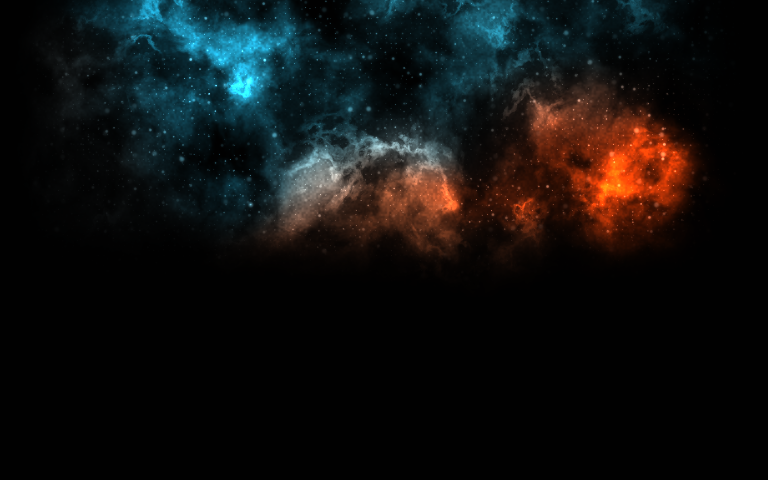
This background is drawn by a Shadertoy shader. Its source:

```glsl
const vec3 CYAN = vec3(0.08, 0.46, 0.58);
const vec3 TEAL = vec3(0.055, 0.20, 0.24);
const vec3 SILVER = vec3(0.25, 0.29, 0.30);
const vec3 BROWN = vec3(0.36, 0.17, 0.09);
const vec3 ORANGE = vec3(0.82, 0.22, 0.02);
const vec3 ROSE = vec3(0.32, 0.17, 0.11);
const float CLOUD_SCALE = 6.0;
const float WARP = 0.045;
const float FADE_LOW = 0.38;
const float FADE_HIGH = 0.60;
const int STAR_LAYERS = 4;

float hash(vec2 p) {
    vec3 q = fract(vec3(p.xyx) * 0.1031);
    q += dot(q, q.yzx + 33.33);
    return fract((q.x + q.y) * q.z);
}

float noise(vec2 p) {
    vec2 i = floor(p), f = fract(p);
    f = f * f * (3.0 - 2.0 * f);
    return mix(mix(hash(i), hash(i + vec2(1, 0)), f.x),
               mix(hash(i + vec2(0, 1)), hash(i + vec2(1, 1)), f.x), f.y);
}

float fbm(vec2 p) {
    float sum = 0.0, weight = 0.5;
    for (int i = 0; i < 6; i++) {
        sum += weight * noise(p);
        p = mat2(1.6, 1.2, -1.2, 1.6) * p + 7.3;
        weight *= 0.53;
    }
    return sum;
}

// Soft elliptical light
float glow(vec2 p, vec2 center, vec2 radius) {
    vec2 d = (p - center) / radius;
    return exp(-dot(d, d));
}

vec3 coolLight(vec2 p) {
    vec3 c = CYAN * 0.85 * glow(p, vec2(0.43, 0.79), vec2(0.13, 0.13));
    c += CYAN * 0.65 * glow(p, vec2(0.55, 0.93), vec2(0.13, 0.09));
    c += CYAN * 0.40 * glow(p, vec2(0.34, 0.97), vec2(0.13, 0.10));
    c += CYAN * 0.60 * glow(p, vec2(0.51, 0.63), vec2(0.08, 0.07));
    c += TEAL * 1.00 * glow(p, vec2(0.72, 0.88), vec2(0.30, 0.22));
    c += TEAL * 0.80 * glow(p, vec2(1.14, 0.95), vec2(0.34, 0.15));
    c += SILVER * 0.65 * glow(p, vec2(0.15, 0.86), vec2(0.10, 0.07));
    c += SILVER * 0.25 * glow(p, vec2(0.22, 0.70), vec2(0.17, 0.14));
    c += SILVER * 0.85 * glow(p, vec2(0.83, 0.69), vec2(0.08, 0.055));
    return c + SILVER * 0.55 * glow(p, vec2(0.65, 0.62), vec2(0.09, 0.08));
}

vec3 warmLight(vec2 p) {
    vec3 c = BROWN * 0.95 * glow(p, vec2(0.77, 0.55), vec2(0.16, 0.08));
    c += BROWN * 0.45 * glow(p, vec2(0.92, 0.53), vec2(0.30, 0.12));
    c += ORANGE * 0.95 * glow(p, vec2(1.34, 0.59), vec2(0.10, 0.09));
    c += ORANGE * 0.60 * glow(p, vec2(1.23, 0.65), vec2(0.15, 0.10));
    c += ORANGE * 0.55 * glow(p, vec2(1.01, 0.60), vec2(0.10, 0.045));
    c += ORANGE * 0.45 * glow(p, vec2(1.38, 0.70), vec2(0.07, 0.06));
    return c + ROSE * 0.80 * glow(p, vec2(1.24, 0.78), vec2(0.15, 0.065));
}

// One jittered star per chosen cell, with a tight core and a faint halo
float stars(vec2 p, float cells, float density, float seed) {
    vec2 id = floor(p * cells) + seed;
    vec2 center = 0.35 + 0.3 * vec2(hash(id + 3.7), hash(id + 9.1));
    float d = length(fract(p * cells) - center);
    float chosen = step(1.0 - density, hash(id + 21.4));
    float halo = smoothstep(0.35, 0.0, d);
    float power = 0.2 + 0.8 * pow(hash(id + 5.2), 3.0);
    return chosen * power * (0.3 * halo * halo + smoothstep(0.15, 0.03, d));
}

void mainImage(out vec4 fragColor, in vec2 fragCoord) {
    vec2 p = fragCoord / iResolution.y;
    float right = iResolution.x / iResolution.y;

    // Warped gas and dust
    vec2 bend = vec2(fbm(p * 5.0 + 2.0), fbm(p * 5.0 + 31.0)) - 0.5;
    vec2 q = p + 2.0 * WARP * bend;
    float gas = fbm(q * CLOUD_SCALE + 4.0);
    float dust = smoothstep(0.36, 0.64, fbm(q * 11.0 + 17.0));
    float density = smoothstep(0.18, 0.80, gas) * mix(0.40, 1.35, dust) * 1.5;

    // Coloured lights, dimmed towards the borders
    float fade = smoothstep(FADE_LOW, FADE_HIGH, p.y + 0.08 * bend.y);
    fade *= smoothstep(0.0, 0.22, p.x) * smoothstep(0.0, 0.22, right - p.x);
    vec3 light = (coolLight(q) + warmLight(q)) * fade;
    vec3 color = light * density;

    // Bright knots along the gas ridges
    float ridge = 1.0 - abs(2.0 * fbm(q * 19.0 + 8.0) - 1.0);
    float knots = smoothstep(0.80, 1.0, ridge) * smoothstep(0.50, 0.72, gas);
    color += light * knots * 1.1;
    color *= 0.86 + 0.28 * noise(p * 230.0);

    // Stars take the tint of the light around them
    float peak = max(light.r, max(light.g, light.b));
    vec3 tint = mix(vec3(0.75, 0.85, 0.88), light / (peak + 0.01), 0.55);
    float starlight = 0.0;
    for (int i = 0; i < STAR_LAYERS; i++) {
        float k = float(i);
        starlight += stars(p, 20.0 * exp2(0.75 * k), 0.26 + 0.04 * k, 41.0 * k)
                   * (1.0 - 0.12 * k);
    }
    color += tint * starlight * fade * (0.10 + 1.3 * min(peak, 0.6));

    fragColor = vec4(min(color + vec3(0.002), 1.0), 1.0);
}
```
